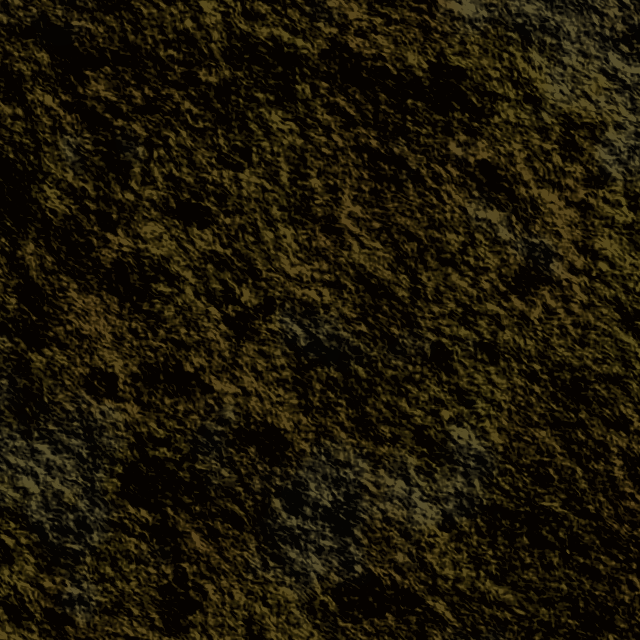
Give the GLSL for this texture, as a Shadertoy shader.

```glsl
// Dark, crumbly ochre rock face under low raking light, with grey weathered patches.

const vec3 VOID_BLACK = vec3(0.020, 0.008, 0.000);
const vec3 UMBER      = vec3(0.108, 0.080, 0.018);
const vec3 OCHRE      = vec3(0.150, 0.125, 0.028);
const vec3 GOLD       = vec3(0.205, 0.162, 0.040);
const vec3 STRAW      = vec3(0.350, 0.290, 0.115);
const vec3 GREY_TINT  = vec3(1.000, 0.920, 0.550);

const mat2 OCTAVE_TURN = mat2(0.8, 0.6, -0.6, 0.8);

float hash(vec2 p) {
    vec3 q = fract(vec3(p.xyx) * 0.1031);
    q += dot(q, q.yzx + 33.33);
    return fract((q.x + q.y) * q.z);
}

float valueNoise(vec2 p) {
    vec2 cell = floor(p);
    vec2 f = fract(p);
    vec2 w = f * f * f * (f * (f * 6.0 - 15.0) + 10.0);
    float low  = mix(hash(cell), hash(cell + vec2(1, 0)), w.x);
    float high = mix(hash(cell + vec2(0, 1)), hash(cell + vec2(1, 1)), w.x);
    return mix(low, high, w.y);
}

// Soft fractal noise, centred on 0.5.
float cloud(vec2 p) {
    float sum = 0.0;
    float weight = 0.53;
    for (int i = 0; i < 4; i++) {
        sum += weight * valueNoise(p);
        p = OCTAVE_TURN * p * 2.03 + 17.3;
        weight *= 0.5;
    }
    return sum;
}

// Two independent clouds as an offset around zero.
vec2 drift(vec2 p) {
    return vec2(cloud(p), cloud(p + 31.0)) - 0.5;
}

// Slope of the surface towards the light, summed from lumps down to grit.
float relief(vec2 p, vec2 light, float baseScale) {
    float sum = 0.0;
    p *= baseScale;
    for (int i = 0; i < 5; i++) {
        float weight = mix(0.30, 1.0, smoothstep(-0.5, 3.2, float(i)));
        sum += weight * (valueNoise(p) - valueNoise(p + 0.6 * light));
        p = OCTAVE_TURN * p * 2.03 + 9.7;
        light = OCTAVE_TURN * light;
    }
    return sum;
}

// Undirected speckle that breaks the lit ridges into crumbs.
float grit(vec2 p, float scale) {
    vec2 q = OCTAVE_TURN * p * scale;
    return valueNoise(q) + valueNoise(OCTAVE_TURN * q * 1.8 + 5.3) - 1.0;
}

// Coordinates along and across the grain, stretched along it.
vec2 grainSpace(vec2 p, vec2 along, float stretch) {
    vec2 across = vec2(-along.y, along.x);
    return vec2(dot(p, along) / stretch, dot(p, across));
}

vec3 rockRamp(float tone) {
    vec3 c = mix(VOID_BLACK, UMBER, smoothstep(-0.60, 0.18, tone));
    c = mix(c, OCHRE, smoothstep(0.20, 0.65, tone));
    c = mix(c, GOLD, smoothstep(0.65, 1.10, tone));
    return mix(c, STRAW, smoothstep(1.00, 2.20, tone));
}

// Grey crust gathers in a lower band and in the upper right corner.
float weathering(vec2 uv) {
    float offBand = (uv.y - 0.27 + 0.08 * uv.x) / 0.13;
    float band = exp(-offBand * offBand) * smoothstep(0.95, 0.35, uv.x);
    float corner = smoothstep(1.35, 1.95, uv.x + uv.y);
    float patches = cloud(uv * 8.0 + 4.1);
    return smoothstep(0.60, 0.88, patches + 0.22 * band + 0.10 * corner);
}

void mainImage(out vec4 fragColor, in vec2 fragCoord) {
    vec2 uv = fragCoord / iResolution.y;

    // Crumbled grain running down to the right
    vec2 grain = grainSpace(uv, normalize(vec2(1.0, -0.6)), 1.35) + 3.0;
    grain += 0.020 * drift(uv * 9.0) + 0.005 * drift(uv * 55.0);

    // Lit slopes, loose grit, broad light and dark areas, shadowed hollows
    float lit = 2.45 * relief(grain, normalize(vec2(0.25, 1.0)), 15.0);
    float crumbs = 1.5 * grit(uv, 130.0);
    float broad = 2.0 * (cloud(uv * 5.0 + 12.0) - 0.5);
    float hollow = smoothstep(0.61, 0.68, cloud(grain * 19.0 + 7.0));
    float grey = weathering(uv);
    float tone = lit + crumbs + broad - 1.5 * hollow + 0.40 * grey + 0.17;

    // Slight rust and olive shifts over the rock, then the grey crust
    vec3 color = rockRamp(tone);
    color.g *= 1.0 + 0.18 * (cloud(uv * 7.0 + 50.0) - 0.5);
    color = mix(color, color.r * GREY_TINT, 0.85 * grey);
    fragColor = vec4(color, 1.0);
}
```
